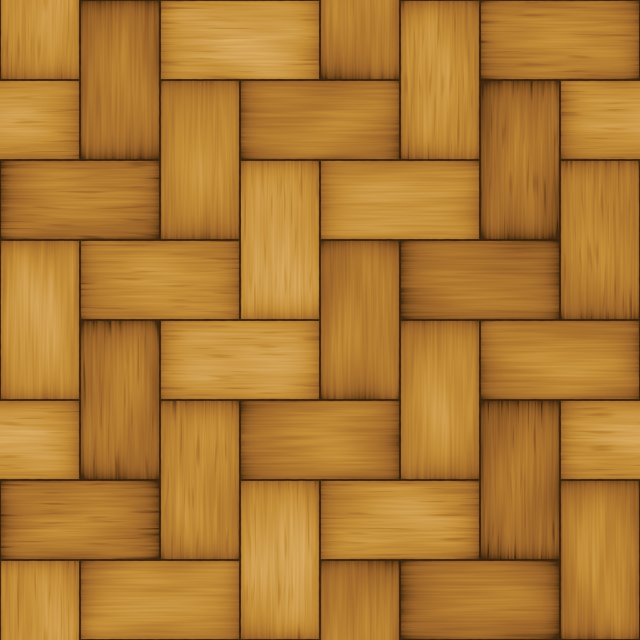
Reproduce this pattern procedurally as a Shadertoy shader.

```glsl
// Herringbone weave of wooden planks, each two cells long and one wide.
// The diagonal index of a cell picks its plank; tone and grain vary per plank,
// stretched gradient noise draws the fibres, and a ramp turns tone into colour.

const float CELLS = 8.0;            // cells across and down
const float GAP = 0.0105;           // half width of the joint, in cells
const float GAP_WOBBLE = 0.004;
const vec3 GAP_COLOR = vec3(0.22, 0.13, 0.045);
const float TONE_MIN = 0.48;
const float TONE_MAX = 0.90;
const float MOTTLE = 0.19;
const float FIBRE = 0.13;
const float STREAK = 0.19;
const float STREAK_SHARE = 0.5;     // share of planks with dark streaks
const float END_SHADE = 0.38;
const float END_REACH = 0.12;
const float SIDE_SHADE = 0.25;
const float SIDE_REACH = 0.055;
const float DOME = 0.15;

const int STOPS = 7;
const vec3 WOOD[STOPS] = vec3[STOPS](
    vec3(0.27, 0.16, 0.06), vec3(0.47, 0.29, 0.11), vec3(0.61, 0.39, 0.16),
    vec3(0.69, 0.47, 0.18), vec3(0.77, 0.56, 0.22), vec3(0.83, 0.64, 0.34),
    vec3(0.89, 0.73, 0.47));

float hash(vec2 p) {
    uvec2 q = uvec2(ivec2(floor(p))) * uvec2(1597334673u, 3812015801u);
    uint n = (q.x ^ q.y) * 1597334673u;
    n = (n ^ (n >> 15)) * 2246822519u;
    n ^= n >> 13;
    return float(n >> 8) / 16777216.0;
}

float cornerSlope(vec2 corner, vec2 offset) {
    float a = 6.28318 * hash(corner);
    return dot(vec2(cos(a), sin(a)), offset);
}

float gradientNoise(vec2 p) {
    vec2 i = floor(p), f = p - i;
    vec2 u = f * f * f * (f * (f * 6.0 - 15.0) + 10.0);
    vec2 e = vec2(1.0, 0.0);
    float low = mix(cornerSlope(i, f), cornerSlope(i + e, f - e), u.x);
    float high = mix(cornerSlope(i + e.yx, f - e.yx), cornerSlope(i + 1.0, f - 1.0), u.x);
    return mix(low, high, u.y);
}

// Local plank position: x along the grain 0..2, y across 0..1; id wraps at the canvas.
vec2 plankPosition(vec2 p, out vec2 id) {
    vec2 cell = floor(p);
    float k = mod(cell.x + cell.y + 1.0, 4.0);
    bool upright = k < 1.5;
    vec2 axis = upright ? vec2(0.0, 1.0) : vec2(1.0, 0.0);
    vec2 origin = cell - axis * mod(k, 2.0);
    id = mod(origin, CELLS) + (upright ? vec2(0.0) : vec2(CELLS, 0.0));
    vec2 q = p - origin;
    return upright ? q.yx : q;
}

// Evenly spread plank tone, so that light and dark planks balance
float plankTone(vec2 id) {
    return mix(TONE_MIN, TONE_MAX, fract(dot(id, vec2(0.618, 0.245)) + 0.1 * hash(id)));
}

vec3 woodColor(float tone) {
    vec3 color = WOOD[0];
    for (int i = 1; i < STOPS; i++)
        color = mix(color, WOOD[i], clamp(tone * 5.0 - float(i - 1), 0.0, 1.0));
    return color;
}

void mainImage(out vec4 fragColor, in vec2 fragCoord) {
    vec2 p = fragCoord / iResolution.y * CELLS;
    float pixel = CELLS / iResolution.y;

    vec2 id;
    vec2 q = plankPosition(p, id);
    vec2 seed = floor(200.0 * vec2(hash(id + 31.0), hash(id + 67.0)));
    vec2 g = q + seed;

    // Plank tone, soft patches and long fibres
    float tone = plankTone(id) + MOTTLE * gradientNoise(g * vec2(1.1, 2.3));
    float fibre = 0.8 * gradientNoise(g * vec2(0.9, 15.0))
                + gradientNoise(g * vec2(1.3, 37.0) + 41.0);
    tone += FIBRE * fibre;

    // Thin dark streaks on some planks
    float streaked = step(hash(id + 171.0), STREAK_SHARE);
    float streak = smoothstep(0.18, 0.60, gradientNoise(g * vec2(1.7, 24.0) + 83.0));
    tone -= STREAK * streak * streaked;

    // Rounded body with shaded ends and sides
    vec2 edge = min(q, vec2(2.0, 1.0) - q);
    tone += DOME * (sin(1.5708 * q.x) * sin(3.14159 * q.y) - 0.3);
    tone -= END_SHADE * exp(-edge.x / END_REACH);
    tone -= SIDE_SHADE * exp(-edge.y / SIDE_REACH);

    // Slightly uneven dark joint with a soft rim
    float rim = min(edge.x, edge.y) + GAP_WOBBLE * gradientNoise(g * 11.0);
    float body = smoothstep(GAP - 0.6 * pixel, GAP + 0.8 * pixel, rim);
    fragColor = vec4(mix(GAP_COLOR, woodColor(tone), body), 1.0);
}
```
